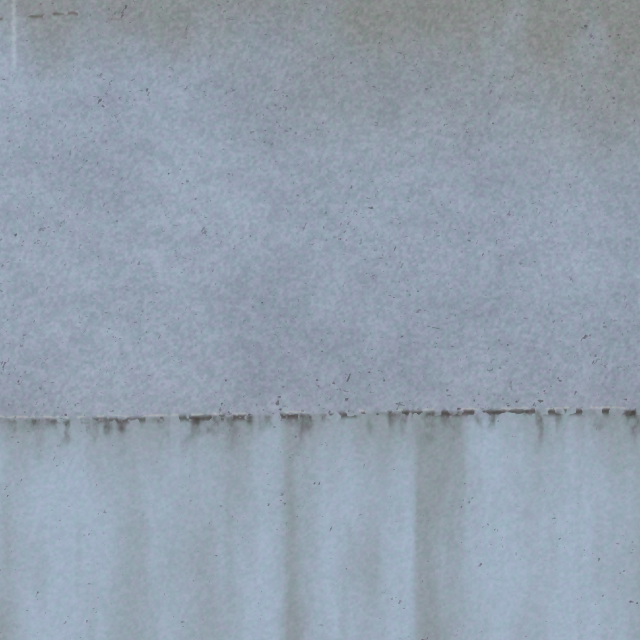
A WebGL 1 fragment shader for this texture:

```glsl
precision highp float;
// Weathered blue-grey concrete wall with a stained seam and vertical run-off streaks.

uniform vec2 u_resolution;

float hash(vec2 p) {
    vec3 q = fract(vec3(p.xyx) * 0.1031);
    q += dot(q, q.yzx + 33.33);
    return fract((q.x + q.y) * q.z);
}

float noise(vec2 p) {
    vec2 cell = floor(p), f = fract(p);
    f = f * f * (3.0 - 2.0 * f);
    float low = mix(hash(cell), hash(cell + vec2(1.0, 0.0)), f.x);
    float high = mix(hash(cell + vec2(0.0, 1.0)), hash(cell + 1.0), f.x);
    return mix(low, high, f.y);
}

float fbm(vec2 p) {
    float sum = 0.0, amplitude = 0.533;
    for (int i = 0; i < 4; i++) {
        sum += amplitude * noise(p);
        p = mat2(1.6, 1.2, -1.2, 1.6) * p + 17.3;
        amplitude *= 0.5;
    }
    return sum;
}

// Soft vertical band and soft elliptical patch
float band(float x, float center, float width) {
    float t = (x - center) / width;
    return exp(-t * t);
}

float patchAt(vec2 p, vec2 center, vec2 size) {
    vec2 t = (p - center) / size;
    return exp(-dot(t, t));
}

// Irregular flecks where layered noise passes a threshold
float flecks(vec2 p, float scale, float threshold) {
    float n = 0.7 * noise(p * scale) + 0.3 * noise(p * scale * 2.3 + 5.0);
    return smoothstep(threshold, threshold + 0.14, n);
}

float seamHeight(float x) {
    return 0.345 + 0.015 * smoothstep(0.0, 0.9, x) + 0.002 * (noise(vec2(x * 60.0, 2.0)) - 0.5);
}

vec3 upperWall(vec2 p, float above) {
    float tone = 0.48 + 1.15 * (fbm(p * vec2(5.0, 4.0) + 4.0) - 0.5);
    tone += 0.6 * (fbm(vec2(p.x - 0.5 * p.y, p.y + 0.3 * p.x) * vec2(20.0, 30.0)) - 0.5);
    tone += 0.30 * patchAt(p, vec2(0.36, 0.64), vec2(0.17, 0.15));
    tone += 0.22 * patchAt(p, vec2(0.27, 0.87), vec2(0.12, 0.10));
    tone += 0.18 * patchAt(p, vec2(0.85, 0.70), vec2(0.16, 0.10));
    tone -= 0.35 * patchAt(p, vec2(0.98, 0.43), vec2(0.28, 0.14));
    tone -= 0.25 * patchAt(p, vec2(0.19, 0.78), vec2(0.06, 0.16));
    vec3 color = mix(vec3(0.530, 0.570, 0.630), vec3(0.620, 0.675, 0.742), clamp(tone, 0.0, 1.0));

    // Olive weathering along the top and down the right corner
    float ragged = fbm(p * vec2(14.0, 8.0)) - 0.5;
    float olive = 0.7 * smoothstep(0.87, 1.03, p.y + 0.16 * ragged);
    olive += (0.85 + 0.9 * ragged) * patchAt(p, vec2(1.0, 0.91), vec2(0.25, 0.14));
    olive += 0.35 * patchAt(p, vec2(0.55, 0.88), vec2(0.18, 0.11));
    color = mix(color, vec3(0.525, 0.540, 0.530), clamp(olive, 0.0, 0.92));
    return mix(color, vec3(0.580, 0.605, 0.655), 0.5 * exp(-above / 0.06));
}

vec3 lowerWall(vec2 p, float below) {
    float x = p.x + 0.008 * (noise(vec2(p.x * 9.0, p.y * 7.0)) - 0.5);
    float tone = 0.68 + 0.45 * (noise(vec2(x * 24.0, p.y * 2.5)) - 0.5);
    tone += 0.3 * (noise(vec2(x * 75.0, p.y * 7.0)) - 0.5) + 0.6 * (fbm(p * vec2(16.0, 9.0)) - 0.5);
    tone += 0.22 * (band(x, 0.10, 0.04) + band(x, 0.42, 0.025) + band(x, 0.54, 0.03));
    tone += 0.28 * (band(x, 0.63, 0.022) + band(x, 0.78, 0.035) + band(x, 0.90, 0.04));
    tone -= 0.50 * band(x, 0.457, 0.013) + 0.25 * band(x, 0.49, 0.025);
    tone -= 0.48 * smoothstep(0.645, 0.656, x) * (1.0 - smoothstep(0.66, 0.75, x));
    tone -= 0.20 * (band(x, 0.35, 0.05) + band(x, 0.24, 0.03) + band(x, 0.02, 0.02));
    tone -= 0.65 * exp(-below / 0.05);
    return mix(vec3(0.550, 0.592, 0.620), vec3(0.625, 0.690, 0.760), clamp(tone, 0.0, 1.0));
}

// Soft, mottled drips that hang from the seam
float drips(vec2 p, float below) {
    float run = noise(vec2(p.x * 50.0, 5.0));
    float fade = 1.0 - smoothstep(0.0, 0.025 + 0.07 * run, below);
    float strength = smoothstep(0.3, 0.9, noise(vec2(p.x * 95.0, 11.0 + p.y * 30.0)));
    float heavy = band(p.x, 0.466, 0.008) + 0.5 * (band(p.x, 0.06, 0.008) + band(p.x, 0.19, 0.007));
    heavy += 0.5 * (band(p.x, 0.365, 0.012) + band(p.x, 0.672, 0.013));
    heavy += 0.45 * (band(p.x, 0.71, 0.006) + band(p.x, 0.99, 0.008));
    float broken = 0.25 + 1.1 * smoothstep(0.2, 0.9, fbm(p * vec2(110.0, 70.0)));
    return (0.6 * strength * fade * fade + 0.6 * heavy * (1.0 - smoothstep(0.0, 0.08, below))) * broken;
}

void main() {
    vec2 p = gl_FragCoord.xy / u_resolution;
    vec2 slanted = vec2(p.x - 0.4 * p.y, p.y + 0.2 * p.x);
    float height = p.y - seamHeight(p.x);
    float above = max(height, 0.0), below = max(-height, 0.0);
    float isUpper = smoothstep(-0.004, 0.003, height);
    vec3 color = mix(lowerWall(p, below), upperWall(p, above), isUpper);

    // Seam stains, dark joint and pale broken lip
    float stain = drips(p, below) * (1.0 - isUpper);
    color = mix(color, vec3(0.28, 0.27, 0.26), clamp(stain, 0.0, 0.75));
    float joint = band(height, -0.003, 0.005) * flecks(p, 95.0, 0.5);
    color = mix(color, vec3(0.25, 0.22, 0.21), 0.65 * joint * smoothstep(-0.15, 0.4, p.x));
    float lip = band(height, 0.003, 0.002) * flecks(p + 0.3, 70.0, 0.5);
    color = mix(color, vec3(0.70, 0.71, 0.70), 0.6 * lip);

    // Flecks gather above the seam, with a few elsewhere
    float cluster = noise(p * 14.0 + 3.0) - 0.5;
    float nearSeam = isUpper * exp(-above / 0.07) * (0.4 + 0.6 * smoothstep(0.3, 0.7, p.x));
    float pitting = 0.6 * flecks(slanted, 105.0, 0.87 - 0.14 * nearSeam - 0.10 * cluster);
    pitting += 0.3 * flecks(slanted + 0.37, 165.0, 0.85 - 0.06 * isUpper - 0.10 * cluster);
    color = mix(color, vec3(0.30, 0.28, 0.31), min(pitting, 0.65));

    // Crack and pale run at the top left
    float crack = band(p.y, 0.974 + 0.012 * (noise(vec2(p.x * 35.0, 8.0)) - 0.5), 0.003);
    crack *= (1.0 - smoothstep(0.12, 0.22, p.x)) * flecks(p, 80.0, 0.45);
    color = mix(color, vec3(0.36, 0.34, 0.32), 0.6 * crack);
    color += 0.08 * band(p.x, 0.022, 0.004) * smoothstep(0.87, 0.92, p.y);

    // Fine slanted grain with a faint colour shift
    float grain = noise(slanted * 180.0) + 0.6 * noise(p * 330.0 + 40.0) - 0.8;
    float tint = noise(p * 150.0 + 90.0) - 0.5;
    color += grain * mix(0.036, 0.060, isUpper) + tint * vec3(0.035, -0.012, 0.020);
    gl_FragColor = vec4(clamp(color, 0.0, 1.0), 1.0);
}
```
